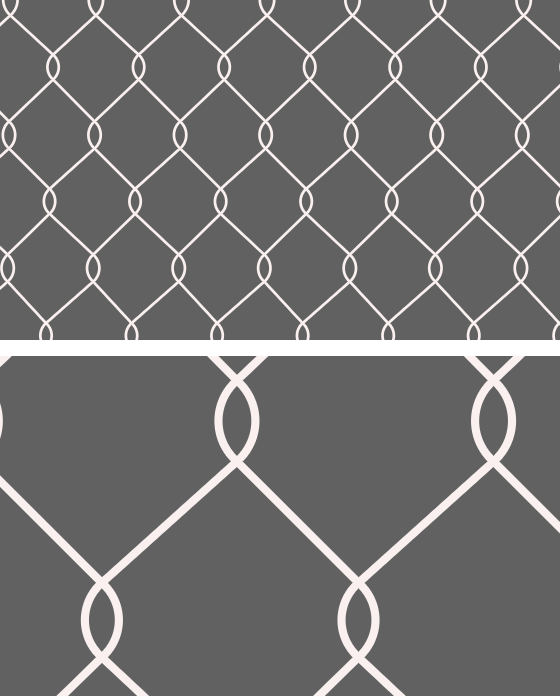
Top: the whole. Bottom: its middle third, enlarged.
This pattern is drawn by a WebGL 2 fragment shader. Its source:

```glsl
#version 300 es
precision highp float;
// Chain-link fence: pale wire meshes joined by pointed loops on plain grey.

// Lengths are in canvas heights, measured down from the top left.
#define ROWS 6
#define PERIOD 0.2516
#define HALF_WIRE 0.0040
#define LOOP_ASPECT 0.456
#define LOOP_HALF vec2(0.0397, 0.0365)  // even rows, odd rows
#define EVEN_START vec2(0.0305, 0.0054)
#define EVEN_STEP vec2(-0.0020, 0.1958)
#define ODD_START vec2(0.1613, 0.0000)
#define ODD_STEP vec2(-0.0052, 0.1974)
#define TOP_GROWTH 0.17
#define WIRE_COLOUR vec3(0.98, 0.94, 0.94)
#define GROUND_COLOUR vec3(0.38)

uniform vec2 u_resolution;
out vec4 fragColor;

// Offset to the nearest horizontal repeat.
float wrapX(float x) {
    return x - PERIOD * round(x / PERIOD);
}

// Loop centre in xy and half height in z; alternate rows drift separately.
vec3 loopNode(int row) {
    float k = float(row);
    float odd = mod(k, 2.0);
    vec2 centre = mix(EVEN_START + EVEN_STEP * k, ODD_START + ODD_STEP * k, odd);
    float halfHeight = mix(LOOP_HALF.x, LOOP_HALF.y, odd);
    // The top row is larger but keeps its lower tip in place.
    float growth = row == 0 ? TOP_GROWTH * halfHeight : 0.0;
    return vec3(centre.x, centre.y - growth, halfHeight + growth);
}

float segmentDistance(vec2 p, vec2 a, vec2 b) {
    vec2 ap = p - a, ab = b - a;
    return length(ap - ab * clamp(dot(ap, ab) / dot(ab, ab), 0.0, 1.0));
}

// Distance to the outline of a lens made from two circular arcs.
float lensDistance(vec2 p, float halfHeight) {
    p = abs(p);
    float bulge = LOOP_ASPECT * halfHeight;
    float radius = (halfHeight * halfHeight + bulge * bulge) / (2.0 * bulge);
    if (p.y > halfHeight) return length(p - vec2(0.0, halfHeight));
    return abs(length(p + vec2(radius - bulge, 0.0)) - radius);
}

// Straight wire from a lower tip to a loop dx across in the row below.
float wireDistance(vec2 p, vec2 tip, float dx, float nextTipY) {
    vec2 q = vec2(wrapX(p.x - tip.x - 0.5 * dx), p.y);
    return segmentDistance(q, vec2(-0.5 * dx, tip.y), vec2(0.5 * dx, nextTipY));
}

void main() {
    vec2 p = vec2(gl_FragCoord.x, u_resolution.y - gl_FragCoord.y) / u_resolution.y;

    // Nearest wire over all rows.
    float d = 1.0;
    for (int row = 0; row < ROWS; row++) {
        vec3 node = loopNode(row);
        vec3 next = loopNode(row + 1);
        vec2 tip = vec2(node.x, node.y + node.z);
        float nextTipY = next.y - next.z;
        float dx = mod(next.x - node.x, PERIOD);

        d = min(d, lensDistance(vec2(wrapX(p.x - node.x), p.y - node.y), node.z));
        d = min(d, wireDistance(p, tip, dx, nextTipY));
        d = min(d, wireDistance(p, tip, dx - PERIOD, nextTipY));
    }

    // One-pixel edge coverage.
    float wire = clamp(0.5 + (HALF_WIRE - d) * u_resolution.y, 0.0, 1.0);
    fragColor = vec4(mix(GROUND_COLOUR, WIRE_COLOUR, wire), 1.0);
}
```
